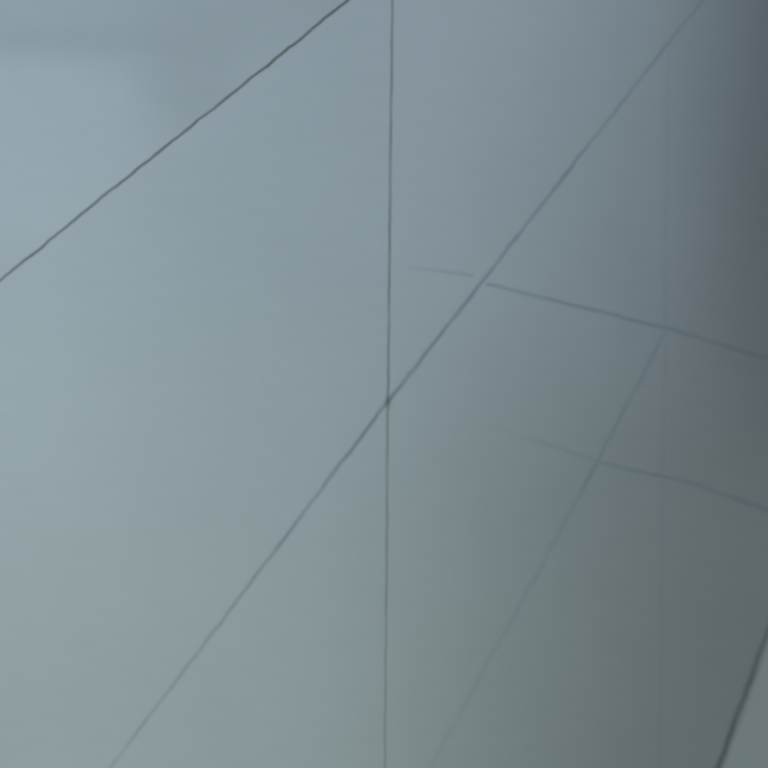
A three.js fragment shader for this texture:

```glsl
// A smooth blue-grey panel, dimming to the right, crossed by thin seams
// and faint creases. Shading is a sum of soft ramps and glows; each seam
// is a soft distance to a segment, bent and worn by layered sines.

#define LIGHT_LEVEL 0.570
#define SIDE_SHADE 0.150
#define CORNER_SHADE 0.055
#define WOBBLE 0.0016
#define WEAR 0.45
#define GRAIN 0.005
#define SEAM_WIDTH 0.0022
#define CREASE_WIDTH 0.0030
#define SEAM_INK vec3(0.27, 0.30, 0.30)
#define UPRIGHT_INK vec3(0.33, 0.38, 0.37)
#define CREASE_INK vec3(0.30, 0.36, 0.40)

varying vec2 vUv;

float waves(vec2 p) {
  float sum = 0.0;
  float amp = 0.5;
  for (int i = 0; i < 4; i++) {
    sum += amp * sin(p.x + 1.7 * sin(p.y)) * cos(p.y + 0.6 * p.x);
    p = mat2(1.6, 1.2, -1.2, 1.6) * p + 1.3;
    amp *= 0.55;
  }
  return sum;
}

float glow(vec2 p, vec2 center, vec2 radius) {
  vec2 q = (p - center) / radius;
  return exp(-dot(q, q));
}

// Soft line from a to b; its strength runs from fade.x to fade.y
float seam(vec2 p, vec2 a, vec2 b, float width, vec2 fade) {
  vec2 ab = b - a;
  float t = clamp(dot(p - a, ab) / dot(ab, ab), 0.0, 1.0);
  float d = length(p - a - ab * t) / width;
  return exp(-d * d) * mix(fade.x, fade.y, t);
}

// Signed side of the line through a and b, positive on its left
float sideOf(vec2 p, vec2 a, vec2 b) {
  vec2 n = normalize(vec2(a.y - b.y, b.x - a.x));
  return dot(p - a, n);
}

vec3 panel(vec2 p) {
  // Overall falloff from left to right, deepest at the right edge
  float slant = p.x - 0.20 * (p.y - 0.4);
  float level = LIGHT_LEVEL - 0.045 * smoothstep(0.0, 0.55, p.x);
  level -= SIDE_SHADE * smoothstep(0.40, 1.05, slant);
  level -= CORNER_SHADE * smoothstep(0.84, 1.04, p.x) * smoothstep(0.25, 0.75, p.y);
  level -= 0.012 * glow(p, vec2(0.72, 0.36), vec2(0.22, 0.20));
  level -= 0.012 * smoothstep(0.35, 0.0, p.y) * smoothstep(0.7, 0.0, p.x);
  level += 0.012 * glow(p, vec2(0.02, 0.50), vec2(0.14, 0.24));

  // Rounded sheen beyond the upper left seam, with dim bands around it
  float beyond = smoothstep(-0.002, 0.002, sideOf(p, vec2(0.0, 0.635), vec2(0.453, 1.0)));
  float lobe = length((p - vec2(0.04, 0.81)) / vec2(0.18, 0.12));
  level += beyond * 0.010 * smoothstep(1.2, 0.75, lobe);
  level -= beyond * 0.024 * glow(p, vec2(0.25, 0.89), vec2(0.07, 0.09));
  level -= beyond * 0.018 * glow(p, vec2(0.06, 0.945), vec2(0.20, 0.025));
  level -= beyond * 0.015 * smoothstep(0.90, 1.0, p.y);

  // Lighter floor past the lower right seam
  float outside = smoothstep(0.002, 0.012, -sideOf(p, vec2(0.935, 0.0), vec2(1.0, 0.18)));
  level += 0.050 * outside;

  // Bluer above, greener below
  vec3 tint = mix(vec3(1.0, 1.112, 1.125), vec3(1.0, 1.118, 1.19), smoothstep(0.0, 1.0, p.y));
  return tint * (level + GRAIN * (waves(p * 9.0) + 0.7 * waves(p * vec2(45.0, 95.0))));
}

void main() {
  vec2 p = vUv;
  vec3 color = panel(p);
  vec2 q = p + WOBBLE * vec2(waves(p.yx * 48.0), waves(p * 53.0 + 2.0));
  float wear = 1.0 + WEAR * waves(p * 31.0 + 4.0);

  // Dark seams at upper left and lower right
  float ink = seam(q, vec2(-0.02, 0.619), vec2(0.478, 1.02), SEAM_WIDTH, vec2(0.46, 0.72));
  ink = max(ink, seam(q, vec2(0.928, -0.02), vec2(1.007, 0.20), 0.0038, vec2(0.80, 0.50)));
  ink = max(ink, 0.35 * glow(p, vec2(0.505, 0.477), vec2(0.004, 0.007)));

  // Thin upright seam, weaker towards the foot
  vec2 u = mix(p, q, 0.5);
  float upright = seam(u, vec2(0.505, 0.47), vec2(0.511, 1.02), SEAM_WIDTH, vec2(0.45, 0.50));
  upright = max(upright, seam(u, vec2(0.501, -0.02), vec2(0.505, 0.47), SEAM_WIDTH, vec2(0.25, 0.42)));

  // Long diagonal crease, in two lengths
  float crease = seam(q, vec2(0.128, -0.02), vec2(0.505, 0.477), CREASE_WIDTH, vec2(0.16, 0.42));
  crease = max(crease, seam(q, vec2(0.505, 0.477), vec2(0.930, 1.02), CREASE_WIDTH, vec2(0.42, 0.24)));

  // Two sloping creases on the right
  crease = max(crease, seam(q, vec2(0.635, 0.630), vec2(0.866, 0.573), CREASE_WIDTH, vec2(0.32, 0.34)));
  crease = max(crease, seam(q, vec2(0.866, 0.573), vec2(1.02, 0.528), 0.0038, vec2(0.40, 0.50)));
  crease = max(crease, seam(q, vec2(0.630, 0.449), vec2(0.781, 0.398), 0.0038, vec2(0.0, 0.20)));
  crease = max(crease, seam(q, vec2(0.781, 0.398), vec2(0.898, 0.372), 0.0034, vec2(0.25, 0.30)));
  crease = max(crease, seam(q, vec2(0.898, 0.372), vec2(1.02, 0.329), 0.0040, vec2(0.35, 0.42)));

  // Fading branches and the faint upright
  crease = max(crease, seam(q, vec2(0.865, 0.565), vec2(0.762, 0.368), 0.0036, vec2(0.22, 0.28)));
  crease = max(crease, seam(q, vec2(0.762, 0.368), vec2(0.560, 0.0), 0.0038, vec2(0.20, 0.06)));
  crease = max(crease, seam(q, vec2(0.859, -0.02), vec2(0.870, 0.95), 0.0034, vec2(0.13, 0.06)));
  crease = max(crease, seam(q, vec2(0.534, 0.651), vec2(0.615, 0.642), CREASE_WIDTH, vec2(0.05, 0.17)));

  color = mix(color, CREASE_INK, crease * wear);
  color = mix(color, UPRIGHT_INK, upright * wear);
  color = mix(color, SEAM_INK, ink * mix(1.0, wear, 0.5));
  gl_FragColor = vec4(color, 1.0);
}
```
